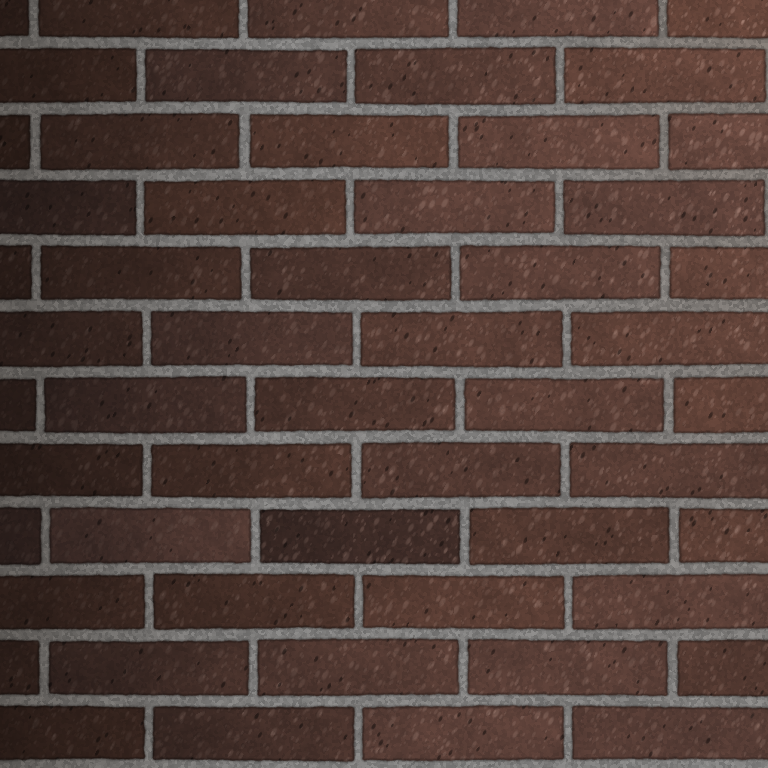
A WebGL 1 fragment shader for this texture:

```glsl
precision highp float;
// Dark brown running-bond brick wall with grey mortar, pale flecks and light falling from the right.
uniform vec2 u_resolution;

const vec2 PITCH = vec2(0.2728, 0.0856);  // one brick plus its joint
const vec2 JOINT = vec2(0.0120, 0.0150);  // mortar widths
const float TOP_JOINT = 0.056;            // first bed joint below the top edge
const vec3 BRICK = vec3(0.310, 0.212, 0.180);
const vec3 MORTAR = vec3(0.505, 0.500, 0.495);
const vec3 MORTAR_SHADE = vec3(0.365, 0.350, 0.335);
const vec3 FLECK = vec3(0.56, 0.45, 0.41);

float hash(vec2 p) {
  vec3 q = fract(vec3(p.xyx) * 0.1031);
  q += dot(q, q.yzx + 33.33);
  return fract((q.x + q.y) * q.z);
}

// Distance to the nearest scattered point, and that point's random value.
vec2 cellular(vec2 p) {
  vec2 cell = floor(p);
  vec2 nearest = vec2(9.0, 0.0);
  for (int j = -1; j <= 1; j++) {
    for (int i = -1; i <= 1; i++) {
      vec2 c = cell + vec2(float(i), float(j));
      vec2 point = c + vec2(hash(c + 17.0), hash(c + 61.0));
      float d = length(p - point);
      if (d < nearest.x) nearest = vec2(d, hash(c + 103.0));
    }
  }
  return nearest;
}

// Layered, warped sines in about -1..1.
float waves(vec2 p) {
  float sum = 0.0;
  float amp = 0.5;
  for (int i = 0; i < 4; i++) {
    p = mat2(0.8, 0.6, -0.6, 0.8) * p + 1.7;
    sum += amp * sin(p.x + 1.3 * sin(p.y)) * cos(p.y * 0.9);
    p *= 1.9;
    amp *= 0.6;
  }
  return sum;
}

float sdBox(vec2 p, vec2 halfSize, float radius) {
  vec2 q = abs(p) - halfSize + radius;
  return length(max(q, 0.0)) + min(max(q.x, q.y), 0.0) - radius;
}

// Position inside the brick (xy, from its centre) and brick index (zw, rows counted downward).
vec4 brickCell(vec2 uv) {
  float down = 1.0 - uv.y - TOP_JOINT + 0.0012 * sin(uv.x * 9.0 + uv.y * 21.0);
  float row = floor(down / PITCH.y) + 1.0;
  float shift = 0.046 + 0.0013 * row + 0.008 * (hash(vec2(row, 5.0)) - 0.5);
  float across = uv.x - shift - 0.5 * PITCH.x * mod(row, 2.0);
  float column = floor(across / PITCH.x);
  vec2 local = vec2(across - (column + 0.5) * PITCH.x, (row - 0.5) * PITCH.y - down);
  return vec4(local, column, row);
}

float isBrick(vec2 id, vec2 target) {
  return 1.0 - step(0.5, length(id - target));
}

// Random firing tone, with one pale and one burnt brick side by side.
float firingTone(vec2 id) {
  float tone = 0.93 + 0.14 * hash(id + 40.0);
  return tone + 0.24 * isBrick(id, vec2(0.0, 8.0)) - 0.22 * isBrick(id, vec2(1.0, 8.0));
}

float wallLight(vec2 uv) {
  float side = mix(0.44, 1.10, smoothstep(-0.15, 0.65, uv.x));
  return side + 0.28 * smoothstep(0.45, 1.1, uv.x) * smoothstep(0.3, 1.0, uv.y);
}

// Short slanted chips scattered over the clay.
float flecks(vec2 uv, float scale, float density) {
  vec2 slanted = mat2(0.87, 0.5, -0.5, 0.87) * uv * vec2(1.0, 1.0);
  vec2 c = cellular(slanted * scale * vec2(1.5, 0.75));
  float size = 0.12 + 0.22 * fract(c.y * 37.0);
  return (1.0 - smoothstep(size * 0.5, size + 0.1, c.x)) * step(1.0 - density, c.y);
}

vec3 brickColor(vec2 uv, vec2 id, float light, float grain, float depth) {
  float blotch = waves(uv * 38.0 + id * 5.0);
  float tone = firingTone(id) * (1.0 + 0.09 * blotch + 0.14 * (grain - 0.5));
  vec3 color = BRICK * light * tone;
  color += vec3(-0.012, 0.0, 0.012) * (hash(id + 9.0) - 0.3);
  float chips = 0.42 * flecks(uv, 60.0, 0.42) + 0.30 * flecks(uv + 3.7, 105.0, 0.34);
  color = mix(color, FLECK * light, chips * (0.65 + 0.4 * blotch));
  float pit = flecks(uv + 8.1, 90.0, 0.07);
  color *= 1.0 - 0.4 * pit;
  return color * mix(0.66, 1.0, smoothstep(0.0, 0.0042, depth));
}

vec3 mortarColor(vec2 uv, float grain, float gap) {
  vec3 color = mix(MORTAR_SHADE, MORTAR, smoothstep(-0.1, 0.4, uv.x));
  color *= mix(vec3(1.0), vec3(0.97, 0.92, 0.88), smoothstep(0.6, 1.0, uv.x) * uv.y);
  color *= 0.87 + 0.24 * grain + 0.05 * waves(uv * 60.0);
  return color * mix(0.78, 1.0, smoothstep(0.0, 0.0035, gap));
}

void main() {
  vec2 uv = gl_FragCoord.xy / u_resolution;
  float pixel = 1.0 / min(u_resolution.x, u_resolution.y);
  vec4 cell = brickCell(uv);
  vec2 id = cell.zw;

  // Uneven brick outline
  vec2 sizeJitter = (vec2(hash(id + 3.0), hash(id + 7.0)) - 0.5) * 0.0022;
  float edge = sdBox(cell.xy, 0.5 * (PITCH - JOINT) + sizeJitter, 0.003);
  edge += 0.0011 * waves(uv * 170.0) + 0.0006 * waves(uv * 45.0 + 4.0);

  float grain = cellular(uv * 250.0).y;
  vec3 brick = brickColor(uv, id, wallLight(uv), grain, -edge);
  vec3 mortar = mortarColor(uv, grain, edge);
  float blend = smoothstep(-pixel, pixel, edge);
  gl_FragColor = vec4(mix(brick, mortar, blend), 1.0);
}
```
